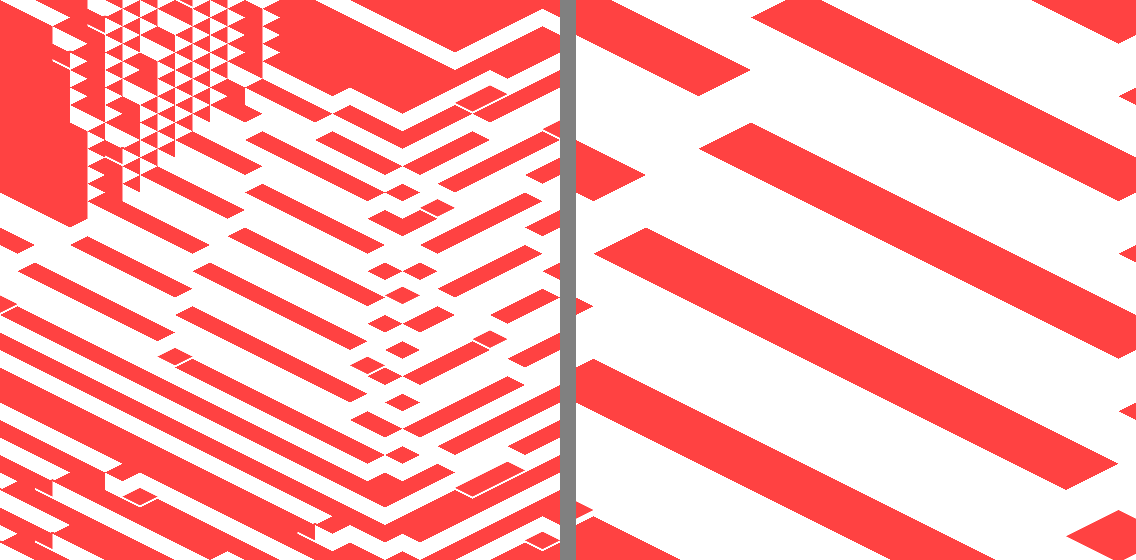
Left, the full canvas; right, a detail of the centre.
A Shadertoy shader for this pattern:

```glsl
// Stepped isometric terrain in two flat colours: red block tops, white walls.
// Each sample walks down its view ray cell by cell through a quantised height
// field and takes the colour of the first top or wall that it meets.

const vec3  TOP_COLOR  = vec3(1.0, 0.26, 0.26);
const vec3  WALL_COLOR = vec3(1.0);
const float COLUMNS      = 32.0;  // half-tile widths across the canvas
const float BASE_HEIGHT  = 12.0;
const float SLOPE        = 0.72;  // general fall towards the viewer
const float RIDGE_X      = 23.0;  // column where left and right flanks meet
const float RIDGE_ROUND  = 2.0;
const float CLIFF_DROP   = 8.0;   // extra fall of the steep middle belt
const float CLIFF_LENGTH = 8.0;
const float CLIFF_SIDE   = 0.42;  // how far the belt follows the flanks
const float PLAIN_HEIGHT = 8.46;  // nearly flat ground at the far left
const float PLAIN_TILT   = 0.09;
const float PLAIN_ROW    = -18.0;
const float PLAIN_RISE   = 9.0;
const vec2  PLAIN_EDGE   = vec2(3.0, 18.0);
const vec2  FOLD_CELLS   = vec2(5.0, 13.0);  // folds run along the flanks
const float FOLD_HEIGHT  = 1.2;
const float BUMP_CELLS   = 5.0;
const float BUMP_HEIGHT  = 0.6;
const float LIP_HEIGHT   = 0.12;  // thin ledge on cells close to the next step
const float LIP_START    = 0.96;
const float EDGE_WIDTH   = 0.5;   // footprint of the smoothing samples
const int   MAX_CELLS    = 56;
const int   AA           = 2;

// Integer hash of a lattice point, 0 to 1.
float hash(vec2 p) {
    uvec2 q = uvec2(ivec2(p)) * uvec2(1597u, 3571u);
    uint n = (q.x ^ (q.y << 7)) + 7919u;
    n = (n ^ (n >> 15)) * 73244475u;
    n = (n ^ (n >> 13)) * 73244475u;
    n ^= n >> 16;
    return float(n & 65535u) / 65535.0;
}

// Smooth value noise, -1 to 1.
float valueNoise(vec2 p) {
    vec2 i = floor(p), f = p - i;
    f = f * f * (3.0 - 2.0 * f);
    float near = mix(hash(i), hash(i + vec2(1, 0)), f.x);
    float far  = mix(hash(i + vec2(0, 1)), hash(i + vec2(1, 1)), f.x);
    return 2.0 * mix(near, far, f.y) - 1.0;
}

// Height of the block on a ground cell, in whole steps plus an optional lip.
float blockHeight(vec2 cell) {
    vec2 c = cell + 0.5;
    float across = c.x - c.y;
    float depth = 0.5 * (c.x + c.y);

    // Two flanks falling away from a rounded ridge, with a steep belt
    float side = length(vec2(across - RIDGE_X, RIDGE_ROUND));
    float downhill = depth + 0.5 * side;
    float h = BASE_HEIGHT - SLOPE * downhill;
    h -= CLIFF_DROP * smoothstep(-CLIFF_LENGTH, 0.0, depth + CLIFF_SIDE * side);

    // Long folds along the flanks and small bumps
    h += FOLD_HEIGHT * valueNoise(vec2(downhill, depth - 0.5 * side) / FOLD_CELLS);
    h += BUMP_HEIGHT * valueNoise(c / BUMP_CELLS + 40.0);

    // Cut down to the plain at the far left
    float plain = PLAIN_HEIGHT - PLAIN_TILT * (c.y - PLAIN_ROW);
    plain += PLAIN_RISE * smoothstep(PLAIN_EDGE.x, PLAIN_EDGE.y, across);
    h = min(h, plain);
    return floor(h) + LIP_HEIGHT * step(LIP_START, fract(h));
}

// Colour seen at a screen position given in column widths.
vec3 terrainColor(vec2 screen) {
    // Start on a plane that lies above the whole terrain
    float top = BASE_HEIGHT + FOLD_HEIGHT + BUMP_HEIGHT + 1.0;
    float z = (top + SLOPE * screen.y) / (1.0 + SLOPE);
    vec2 ground = z - screen.y + vec2(0.5, -0.5) * screen.x;
    vec2 cell = floor(ground);
    vec2 inside = ground - cell;

    for (int i = 0; i < MAX_CELLS; i++) {
        float h = blockHeight(cell);
        float travel = min(inside.x, inside.y);
        if (h >= z) return WALL_COLOR;
        if (h > z - travel) return TOP_COLOR;

        // Leave through the nearer cell border
        vec2 stepDir = inside.x <= inside.y ? vec2(1, 0) : vec2(0, 1);
        z -= travel;
        inside += stepDir - travel;
        cell -= stepDir;
    }
    return TOP_COLOR;
}

void mainImage(out vec4 fragColor, in vec2 fragCoord) {
    // Average a small grid of samples to smooth the edges
    vec3 sum = vec3(0.0);
    for (int k = 0; k < AA * AA; k++) {
        vec2 offset = (vec2(k % AA, k / AA) + 0.5) / float(AA) - 0.5;
        vec2 uv = (fragCoord + EDGE_WIDTH * offset) / iResolution.y;
        sum += terrainColor(uv * COLUMNS);
    }
    fragColor = vec4(sum / float(AA * AA), 1.0);
}
```
